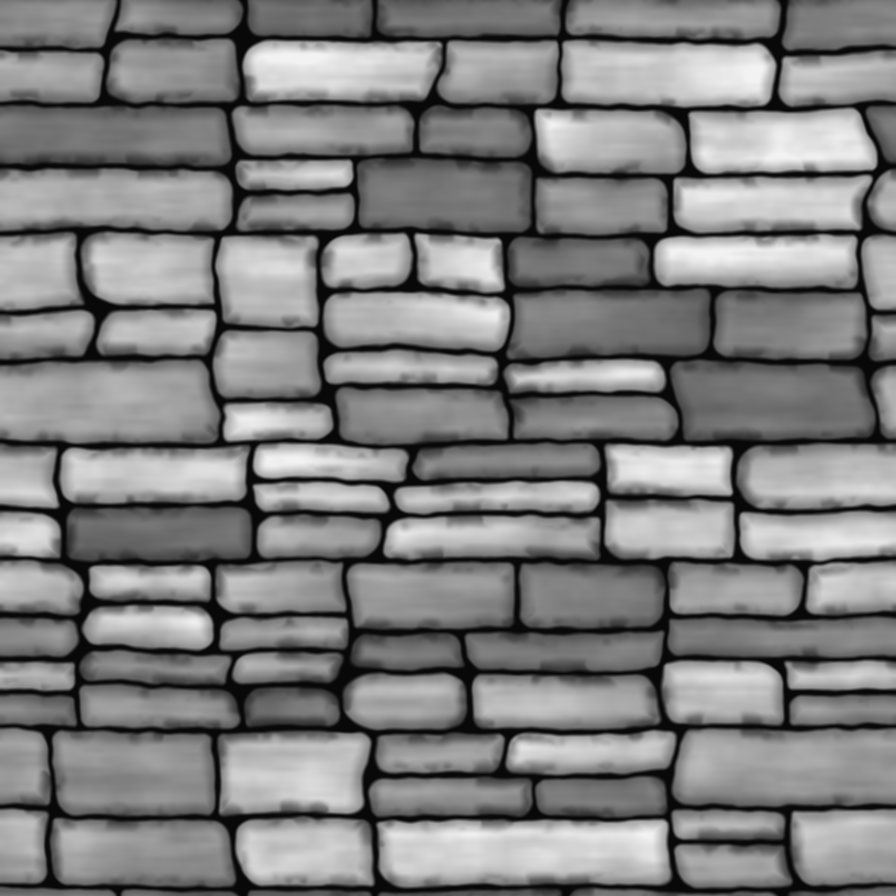
A Shadertoy shader for this texture map:

```glsl
#define COURSES 6.0
#define BLOCKS 3.0
#define JITTER 0.45
#define GAP 0.0008
#define BEVEL 0.018
#define WARP vec2(0.026, 0.009)
#define TONE_DARK 0.43
#define TONE_LIGHT 0.88
#define STREAK 0.32
#define STAIN 0.4
#define SEED 4.0

vec2 hash2(vec2 p) {
    p = vec2(dot(p, vec2(127.1, 311.7)), dot(p, vec2(269.5, 183.3)));
    return fract(sin(p) * 43758.5);
}

// Value noise that tiles over the unit square
float noise(vec2 uv, vec2 cells) {
    vec2 p = uv * cells, i = floor(p), f = p - i;
    f = f * f * (3.0 - 2.0 * f);
    vec2 a = mod(i, cells), b = mod(i + 1.0, cells);
    return mix(mix(hash2(a).x, hash2(vec2(b.x, a.y)).x, f.x),
               mix(hash2(vec2(a.x, b.y)).x, hash2(b).x, f.x), f.y);
}

float fbm(vec2 uv, vec2 cells) {
    return 0.55 * noise(uv, cells) + 0.3 * noise(uv, cells * 2.0)
         + 0.15 * noise(uv, cells * 4.0);
}

float edgeAt(float k, float count, float salt) {
    return k + JITTER * hash2(vec2(mod(k, count), salt + SEED)).x;
}

// Uneven interval around t: start, end, wrapped index
vec3 span(float t, float count, float salt) {
    float k = floor(t * count);
    if (t * count < edgeAt(k, count, salt)) k -= 1.0;
    return vec3(edgeAt(k, count, salt) / count,
                edgeAt(k + 1.0, count, salt) / count, mod(k, count));
}

// Splits a block into stones; returns the seed of the stone holding p
vec2 findStone(vec2 p, vec2 seed, inout vec2 lo, inout vec2 hi) {
    for (int i = 0; i < 6; i++) {
        vec2 size = hi - lo, limit = hash2(seed), cut = hash2(seed + 11.3);
        bool wide = size.x > mix(0.19, 0.36, limit.x);
        bool tall = size.y > mix(0.072, 0.125, limit.y);
        if (!wide && !tall) break;
        int axis = tall && (!wide || cut.y < 0.7) ? 1 : 0;
        float at = mix(lo[axis], hi[axis], mix(0.36, 0.64, cut.x));
        bool upper = p[axis] > at;
        if (upper) lo[axis] = at; else hi[axis] = at;
        seed = 50.0 * hash2(seed + vec2(upper ? 3.1 : 7.7, float(i)));
    }
    return seed;
}

// Box with a different rounding at each corner
float stoneDistance(vec2 p, vec2 halfSize, vec2 seed) {
    float h = hash2(seed + step(0.0, p) * vec2(5.3, 9.1)).x;
    float radius = min(mix(0.006, 0.032, h * h), 0.9 * min(halfSize.x, halfSize.y));
    vec2 q = abs(p) - halfSize + radius;
    return length(max(q, 0.0)) + min(max(q.x, q.y), 0.0) - radius;
}

void mainImage(out vec4 fragColor, in vec2 fragCoord) {
    vec2 uv = fragCoord / iResolution.xy;

    // Bend the joints gently and roughen them
    vec2 bend = vec2(noise(uv, vec2(6.0, 17.0)), noise(uv, vec2(9.0, 8.0))) - 0.5;
    vec2 rough = vec2(noise(uv, vec2(67.0)), noise(uv, vec2(59.0))) - 0.5;
    vec2 p = uv + WARP * bend + 0.003 * rough;

    // Course, block, then stone
    vec3 course = span(p.y, COURSES, 1.7);
    p.x += course.z * 0.37;
    vec3 block = span(p.x, BLOCKS, 20.0 + course.z);
    vec2 lo = vec2(block.x, course.x), hi = vec2(block.y, course.y);
    vec2 seed = findStone(p, vec2(block.z, course.z + 8.0) + SEED, lo, hi);
    vec2 halfSize = 0.5 * (hi - lo);
    vec2 local = p - 0.5 * (lo + hi);

    // Narrow dark joint, then a soft shoulder with an uneven rim
    float depth = -stoneDistance(local, halfSize - GAP, seed);
    float worn = depth - 0.003 * fbm(uv, vec2(37.0));
    float relief = 0.66 * smoothstep(-0.002, 0.0035, worn)
                 + 0.34 * smoothstep(-0.001, BEVEL, worn);

    // Stone tone, slope of light and horizontal grain
    vec2 pick = hash2(seed + 2.9);
    vec2 slope = hash2(seed + 6.1) - vec2(0.6, 0.35);
    float tone = mix(TONE_DARK, TONE_LIGHT, pick.x);
    tone *= 1.0 + 0.22 * dot(slope, local / halfSize);
    tone *= 1.0 + STREAK * (fbm(uv + pick, vec2(7.0, 45.0)) - 0.45);
    tone *= 1.0 + 0.22 * (fbm(uv, vec2(23.0)) - 0.5);

    // Dark blotches creeping in from the rim
    float blotch = smoothstep(0.5, 0.72, fbm(uv, vec2(31.0)));
    tone *= 1.0 - STAIN * blotch * (1.0 - smoothstep(0.002, 0.02, depth));

    fragColor = vec4(vec3(mix(0.03, min(tone, 0.95), relief)), 1.0);
}
```
